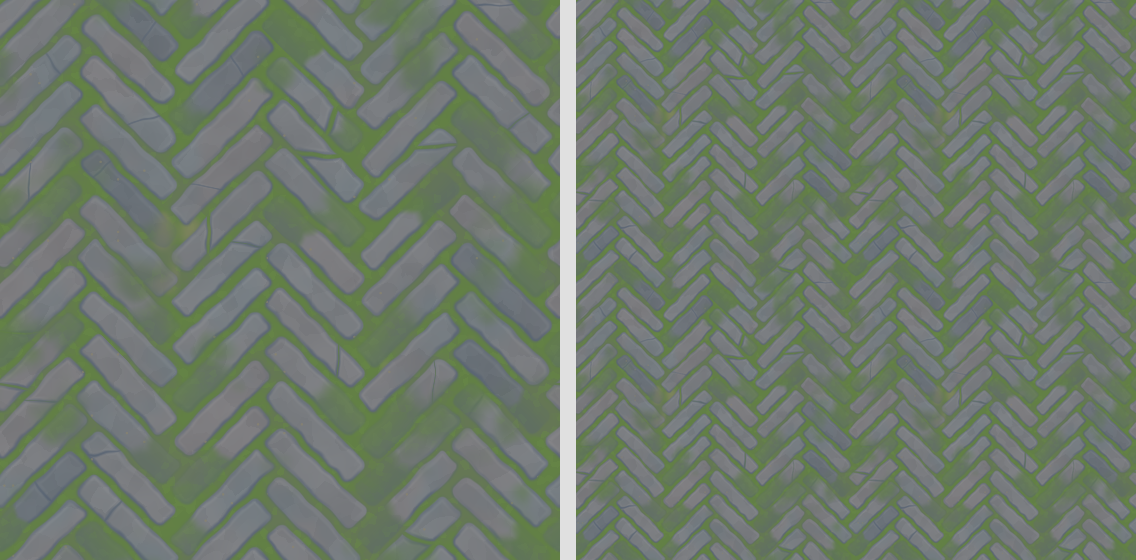
Left, the tile; right, the same tile 2 across and 2 down.
Reproduce this texture procedurally as a WebGL 2 fragment shader.

```glsl
#version 300 es
precision highp float;
// Weathered slate paving in a 45 degree herringbone, overgrown with moss.
// A rotated unit grid is split into 1 x 4 bricks; each brick is a rounded box
// with its own size, tint, crack and moss cover, and all the noise wraps.
uniform vec2 u_resolution;
out vec4 outColor;

const float ROWS = 12.0;          // bricks per column; zigzags across = ROWS / 4
const vec2 HALF_SIZE = vec2(1.90, 0.425);
const float CORNER = 0.13;
const float WOBBLE = 0.10;        // unevenness of the brick outlines
const float RIM_WIDTH = 0.075;
const float CRACKED = 0.30;       // share of cracked bricks
const float OVERGROWN = 0.36;     // share of bricks with one end under moss
const vec3 STONE = vec3(0.472, 0.487, 0.503);
const vec3 STONE_WARM = vec3(0.490, 0.480, 0.490);
const vec3 STONE_BLUE = vec3(0.440, 0.485, 0.510);
const vec3 STONE_DARK = vec3(0.395, 0.425, 0.455);
const vec3 RIM = vec3(0.345, 0.390, 0.450);
const vec3 MOSS = vec3(0.385, 0.500, 0.270);
const vec3 MOSS_DULL = vec3(0.395, 0.465, 0.335);
const vec3 MOSS_LIGHT = vec3(0.425, 0.555, 0.285);
const vec3 OCHRE = vec3(0.55, 0.52, 0.42);

float hash(vec2 cell, float seed) {
    uvec3 k = uvec3(ivec3(vec3(cell, seed))) * uvec3(1597u, 3821u, 7919u);
    uint h = (k.x ^ (k.y << 7) ^ (k.z << 13)) * 747796u + 289133u;
    h = ((h >> 15) ^ h) * 277803u;
    h = ((h >> 13) ^ h) * 668265u;
    return float((h >> 8) & 65535u) / 65535.0;
}

// Value noise on n x n lattice cells per tile
float noise(vec2 p, float n) {
    vec2 i = floor(p * n), f = fract(p * n);
    f = f * f * (3.0 - 2.0 * f);
    vec2 a = mod(i, n), b = mod(i + 1.0, n);
    return mix(mix(hash(a, n), hash(vec2(b.x, a.y), n), f.x),
               mix(hash(vec2(a.x, b.y), n), hash(b, n), f.x), f.y);
}

float fbm(vec2 p, float n) {
    return (noise(p, n) * 4.0 + noise(p, n * 2.0) * 2.0 + noise(p, n * 4.0)) / 7.0;
}

// Flat irregular dabs: the random value of the nearest scattered point
float dabs(vec2 p, float n) {
    vec2 i = floor(p * n), f = fract(p * n);
    float best = 9.0, value = 0.0;
    for (int y = -1; y <= 1; y++)
    for (int x = -1; x <= 1; x++) {
        vec2 o = vec2(x, y), c = mod(i + o, n);
        vec2 r = o + vec2(hash(c, 1.0), hash(c, 2.0)) - f;
        if (dot(r, r) < best) { best = dot(r, r); value = hash(c, 3.0); }
    }
    return value;
}

// Brick under the point: xy = position along (upwards) and across, zw = wrapped id
vec4 herringbone(vec2 q) {
    vec2 g = vec2(q.x + q.y, q.y - q.x), c = floor(g);
    float k = mod(c.x - c.y, 8.0);
    bool rising = k < 4.0;
    vec2 center = rising ? vec2(c.x - k + 2.0, c.y + 0.5) : vec2(c.x + 0.5, c.y + k - 5.0);
    vec2 local = g - center;
    vec2 id = floor(vec2(center.x - center.y, center.x + center.y) * 0.5);
    return vec4(rising ? local : local.yx, mod(id, ROWS));
}

float roundBox(vec2 p, vec2 size, float r) {
    vec2 d = abs(p) - size + r;
    return length(max(d, 0.0)) + min(max(d.x, d.y), 0.0) - r;
}

void main() {
    vec2 p = gl_FragCoord.xy / u_resolution;
    float soft = max(0.025, 17.0 / min(u_resolution.x, u_resolution.y));
    vec4 brick = herringbone(p * ROWS);
    vec2 id = brick.zw;
    float broad = fbm(p, 12.0), grain = fbm(p + 0.37, 48.0), fleck = dabs(p, 80.0);

    // Outline with slight turn, shift and wobble
    vec2 l = brick.xy + (vec2(noise(p, 36.0), noise(p + 0.61, 36.0)) - 0.5) * WOBBLE;
    l += vec2(-l.y, l.x) * (hash(id, 11.0) - 0.5) * 0.05;
    l.y += (hash(id, 12.0) - 0.5) * 0.05;
    vec2 size = HALF_SIZE - vec2(0.16, 0.06) * vec2(hash(id, 13.0), hash(id, 14.0));
    float d = roundBox(l, size, CORNER + 0.12 * hash(id, 15.0));

    // Cracks, from hairlines to mossy gaps
    float across = l.x - (hash(id, 16.0) - 0.5) * 2.6 + l.y * (hash(id, 17.0) - 0.5) * 2.4;
    across = abs(across + (broad - 0.5) * 0.5);
    float cracked = step(hash(id, 18.0), CRACKED), gap = hash(id, 19.0) * 0.17 - 0.08;
    if (cracked > 0.5) d = max(d, gap - across);

    // Stone: tint per brick, painted dabs, chamfer light and dark rim
    vec3 stone = mix(STONE, STONE_WARM, hash(id, 20.0) * 0.8);
    stone = mix(stone, STONE_BLUE, smoothstep(0.45, 0.75, fbm(p + 0.23, 9.0)) * 0.6);
    stone = mix(stone, STONE_DARK, step(0.92, hash(id, 21.0)) * 0.75);
    stone += (dabs(p + (grain - 0.5) * 0.02, 30.0) - 0.5) * 0.026 + (broad - 0.5) * 0.04;
    float upper = smoothstep(-0.3, 0.3, l.y);
    stone += 0.022 * upper * smoothstep(-0.20, -0.12, d);
    float rim = smoothstep(-RIM_WIDTH * 1.7, -RIM_WIDTH * 0.2, d + (grain - 0.5) * 0.08);
    stone = mix(stone, RIM, rim * mix(0.85, 0.50, upper) * smoothstep(0.15, 0.6, broad));
    stone = mix(stone, RIM, cracked * 0.5 * smoothstep(0.05, 0.01, across));

    // Scattered pale specks
    vec2 cell = mod(floor(p * 64.0), 64.0);
    float speck = smoothstep(0.20, 0.08, length(fract(p * 64.0) - 0.5));
    stone = mix(stone, OCHRE, speck * step(0.975, hash(cell, 22.0)) * 0.6);

    // Moss: clumps in the joints, soft cover over brick ends and damp patches
    vec3 moss = mix(MOSS_DULL, MOSS, smoothstep(0.25, 0.60, broad + (fleck - 0.5) * 0.12));
    moss = mix(moss, MOSS_LIGHT, smoothstep(0.65, 1.0, fleck) * 0.30);
    moss = mix(moss, OCHRE, smoothstep(0.78, 0.90, fbm(p + 0.71, 10.0)) * 0.6);
    moss = mix(moss, RIM, 0.38 * smoothstep(0.09, 0.0, d) * (1.0 - upper * 0.6));
    float side = hash(id, 23.0) < 0.7 ? 1.0 : -1.0;
    float reach = l.x * side + size.x - mix(0.5, 2.0, hash(id, 24.0));
    float blur = mix(0.12, 0.55, hash(id, 25.0));
    float cover = smoothstep(blur, -blur, reach + (broad - 0.5) * 1.2 + abs(l.y) * -0.4);
    cover *= step(hash(id, 26.0), OVERGROWN) * mix(0.75, 1.0, hash(id, 27.0));
    cover = max(cover, smoothstep(0.60, 0.84, fbm(p + 0.13, 8.0)) * 0.8);
    float bare = smoothstep(soft, -soft, d) * (1.0 - cover);

    outColor = vec4(mix(moss, stone, bare), 1.0);
}
```
